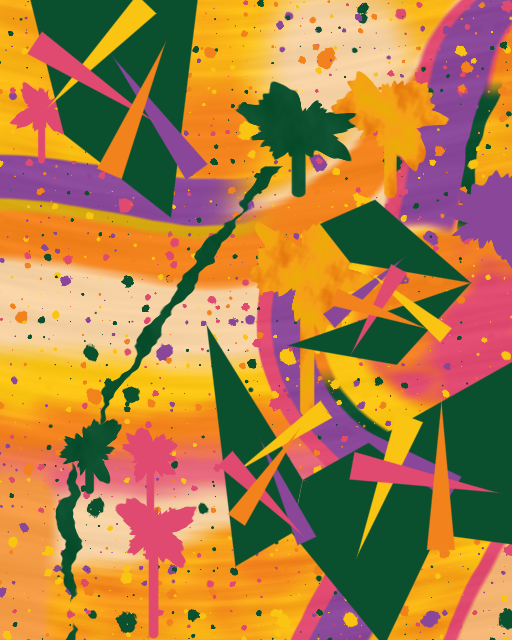
Write a Shadertoy shader that draws this background.

```glsl
// Abstract acrylic painting: brushed bands and curved ribbons, then splats,
// cellular droplets, green shards and spikes. Layered sines shape the brushwork.
#define ORANGE vec3(.95, .51, .11)
#define GREEN vec3(.04, .31, .18)
#define YELLOW vec3(.98, .77, .07)
#define PINK vec3(.88, .29, .44)
#define CREAM vec3(.96, .82, .64)
#define PURPLE vec3(.54, .28, .60)
#define WOBBLE .022
#define DROP_SCALE 17.
#define SPIKE_WIDTH .19

vec2 hash2(vec2 p) {
  return fract(sin(vec2(dot(p, vec2(127.1, 311.7)), dot(p, vec2(269.5, 183.3)))) * 43758.5);
}
float waves(vec2 p) {
  float sum = 0., amp = .5;
  for (int i = 0; i < 4; i++) {
    sum += amp * sin(p.x + 1.7 * sin(p.y));
    p = mat2(1.2, 1.6, -1.6, 1.2) * p + 1.3;
    amp *= .55;
  }
  return sum;
}
float ramp(float a, float b, float x) { return smoothstep(a, b, x); }
float fill(float d) { float s = .9 / iResolution.y; return 1. - ramp(-s, s, d); }
float band(float x, float a, float b, float soft) {
  return ramp(a - soft, a + soft, x) * (1. - ramp(b - soft, b + soft, x));
}
vec3 pigment(int k) { return vec3[5](PURPLE, YELLOW, PINK, ORANGE, GREEN)[k % 5]; }

// Convex quad, corners clockwise
float edge(vec2 p, vec2 a, vec2 b) {
  vec2 e = normalize(b - a), q = p - a;
  return e.x * q.y - e.y * q.x;
}
float quad(vec2 p, vec4 m, vec4 n) {
  return max(max(edge(p, m.xy, m.zw), edge(p, m.zw, n.xy)),
             max(edge(p, n.xy, n.zw), edge(p, n.zw, m.xy)));
}
// Ragged blob with a hanging drip
float splat(vec2 p, float x, float y, float r, float drip) {
  vec2 q = p - vec2(x, y);
  float rim = r * (.85 + .5 * waves(normalize(q + 1e-5) * 3. + 50. * vec2(x, y)));
  float run = length(vec2(q.x, q.y - clamp(q.y, -drip, 0.))) - .13 * r;
  return min((length(q) - rim) * .7, run);
}

// Brushed bands and ribbons
vec3 ground(vec2 p) {
  float w = WOBBLE * waves(p * 9.);
  float bristle = waves(vec2(p.x * 5., p.y * 95. + 4. * sin(p.x * 5.)));
  float patches = .5 + .6 * waves(p * vec2(9., 13.) + 2.);
  float y = p.y + w + .007 * bristle;
  vec3 warm = mix(ORANGE, YELLOW, clamp(patches + .2 * bristle, 0., 1.));
  vec3 c = mix(warm, CREAM, ramp(.1, .14, y - .25 * max(p.x - .2, 0.)));
  c = mix(c, PINK, .8 * ramp(.2, .26, y));
  c = mix(c, ORANGE, ramp(.27, .33, y));
  c = mix(c, YELLOW, ramp(.34, .39, y));
  c = mix(c, CREAM, ramp(.41, .47, y));
  c = mix(c, mix(ORANGE, CREAM, .3), band(p.x + w, -1., .09, .015) * band(y, -1., .28, .03));

  // River sweeping up to the right
  float rise = max(p.x - .36, 0.);
  float v = p.y - .705 - .02 * cos(9. * p.x) - 2.2 * rise * rise + .2 * w;
  vec3 sky = mix(warm, YELLOW, .45);
  sky = mix(CREAM, sky, ramp(.07, .16, length(p - vec2(.54, .9)) + w));
  sky = mix(ORANGE, sky, ramp(.04, .1, length(p - vec2(.33, .78)) + w));
  c = mix(c, sky, ramp(-.02, .02, v));
  c = mix(c, ORANGE, band(v + .004 * bristle, -.13, -.02, .012));
  c = mix(c, YELLOW * .85, band(v, -.055, -.03, .006) * band(p.x, -1., .4, .05));
  c = mix(c, PURPLE, band(v, -.036, .035, .003) * band(p.x + w, -1., .37, .05));

  // Concentric arc
  float t = .3 - length(p - vec2(.7, .5)) + .2 * w;
  vec3 arc = mix(PINK, PURPLE, ramp(.022, .027, t));
  arc = mix(arc, mix(GREEN, ORANGE, ramp(.38, .43, p.y)), ramp(.08, .086, t));
  arc = mix(arc, YELLOW, ramp(.097, .105, t));
  arc = mix(arc, mix(PINK, ORANGE, ramp(.3, .7, patches)), ramp(.14, .17, t));
  c = mix(c, arc, ramp(0., .004, t) * (1. - ramp(.57, .62, y - .2 * max(p.x - .5, 0.))));

  // Ribbon from the upper right corner
  float u = p.x - .5 - .25 * p.y - 4. * pow(max(p.y - .9, 0.), 2.) + .2 * w;
  float high = ramp(.62, .65, p.y + w);
  c = mix(c, warm, high * ramp(.04, .05, u));
  c = mix(c, PINK, high * band(u, -.068, .05, .006));
  c = mix(c, PURPLE, high * band(u, -.045, .044, .004));
  c = mix(c, GREEN, high * band(u + w, .045, .07, .002) * band(p.y, .6, .86, .02));

  // Slanted stripes at the foot
  float s = p.x - .5 * p.y + .3 * w;
  vec3 stripes = mix(PINK, PURPLE, ramp(.48, .485, s));
  stripes = mix(stripes, warm, ramp(.57, .58, s));
  stripes = mix(stripes, PINK, ramp(.69, .695, s));
  stripes = mix(stripes, mix(CREAM, ORANGE, .35), ramp(.71, .72, s));
  return mix(c, stripes, ramp(.45, .455, s) * fill(p.y - .2)) + .025 * bristle;
}

void mainImage(out vec4 fragColor, in vec2 fragCoord) {
  vec2 p = fragCoord / iResolution.y;
  vec3 c = ground(p);
  // Cellular droplets, coarse to fine
  for (int i = 0; i < 3; i++) {
    vec2 g = p * DROP_SCALE * (1. + .8 * float(i)) + 7.3 * float(i), id = floor(g);
    vec2 h = hash2(id), k = hash2(id + 37.), q = g - id - .3 - .4 * h;
    float d = length(q) - (.03 + .24 * k.x * k.x * k.x) * (1. + .3 * waves(q * 9. + id));
    c = mix(c, pigment(int(k.y * 5.)), fill(d / DROP_SCALE) * step(.35, h.y));
  }
  // Thick splats with folded relief
  float fold = waves(p * vec2(55., 38.));
  float ochre = min(splat(p, .61, .82, .075, .12), splat(p, .48, .58, .085, .22));
  c = mix(c, mix(ORANGE, YELLOW, .45 + .45 * fold) - .06 * abs(fold), fill(ochre));
  c = mix(c, PURPLE, fill(splat(p, .77, .66, .085, 0.)));
  float rose = min(splat(p, .24, .17, .058, .16), splat(p, .235, .29, .045, .1));
  c = mix(c, PINK, fill(min(rose, splat(p, .065, .83, .042, .08))));
  // Broken green trail and its pools
  float path = .11 + .75 * pow(max(p.y - .25, 0.), 1.2) + .012 * waves(p.yy * 30.);
  float trail = max(abs(p.x - path) * .8 - .007 - .009 * waves(p * 28.), p.y - .74);
  float pool = min(splat(p * vec2(.75, 1.), .35, .8, .062, .1), splat(p, .14, .295, .052, .06));
  c = mix(c, GREEN + .025 * fold, fill(min(trail, pool)));
  // Sharp shards
  float shard = quad(p, vec4(.045, 1.01, .31, 1.01), vec4(.267, .66, .1, .79));
  shard = min(shard, quad(p, vec4(.5, .65, .586, .688), vec4(.736, .558, .547, .59)));
  shard = min(shard, quad(p, vec4(.45, .46, .6, .512), vec4(.736, .558, .62, .43)));
  shard = min(shard, quad(p, vec4(.323, .492, .473, .25), vec4(.456, .167, .368, .115)));
  shard = min(shard, quad(p, vec4(.473, .25, .81, .44), vec4(.81, .148, .684, .165)));
  shard = min(shard, quad(p, vec4(.456, .167, .473, .25), vec4(.7, .2, .6, -.01)));
  c = mix(c, GREEN, fill(shard));
  // Spike fans: centre, half length, first angle
  vec4 fans[4] = vec4[4](vec4(.2, .86, .11, 2.2), vec4(.61, .54, .075, .7),
                         vec4(.4, .27, .085, 2.), vec4(.63, .24, .115, 2.6));
  for (int i = 0; i < 16; i++) {
    vec4 f = fans[i / 4];
    float a = f.w + 1.75 * float(i % 4);
    vec2 dir = vec2(cos(a), sin(a)), q = p - f.xy - (hash2(vec2(i, 5)) - .5) * f.z * 1.1;
    float along = dot(q, dir), across = abs(dir.x * q.y - dir.y * q.x);
    c = mix(c, pigment(i % 4), fill(max(across - SPIKE_WIDTH * .5 * (f.z - along), -f.z - along)));
  }
  fragColor = vec4(clamp(c, 0., 1.), 1.);
}
```
